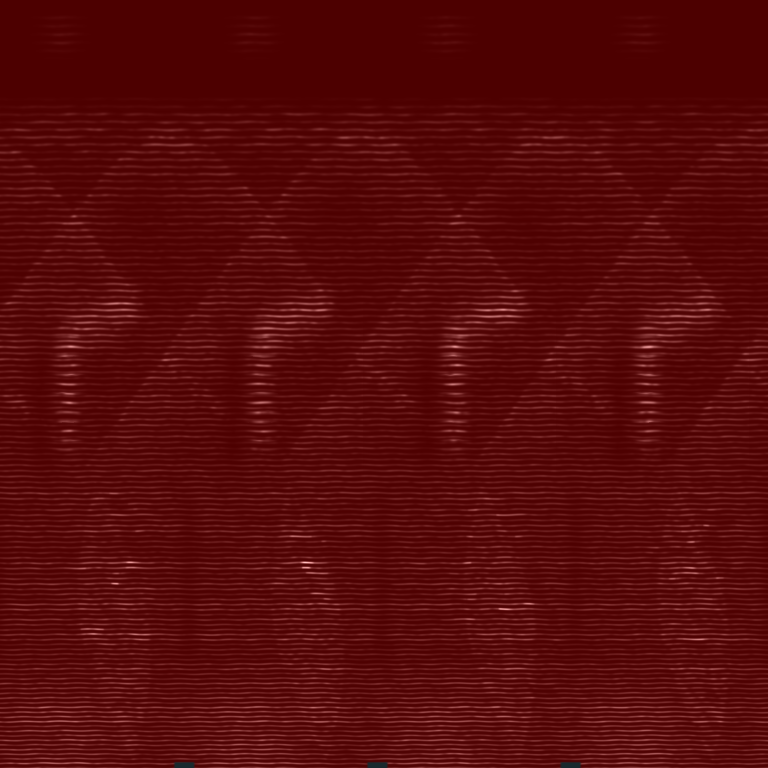
Give the GLSL for this background, as a three.js fragment shader.

```glsl
// Dark red field of fine scanlines, lit in repeating arches, flares and lenses.
varying vec2 vUv;

const float PERIOD = 0.2515;       // width of one repeat
const float ARCH_X = 0.2214;       // apex of the first full arch
const float ARCH_TOP = 0.17;       // apex depth below the top edge
const float ARCH_SLOPE = 1.5;
const float ARCH_ROUND = 0.078;
const float ROWS = 168.0;          // row density at the bottom
const float ROW_SPREAD = 40.0;     // how much rows widen toward the top
const float COLUMN_ROWS = 82.0;    // rows in the bright columns
const float DASH_RATE = 48.0;      // long dashes across the canvas
const float GRAIN_RATE = 150.0;    // short dashes across the canvas
const vec3 BASE = vec3(0.302, 0.0, 0.0);
const vec3 GLOW = vec3(0.39, 0.38, 0.38);
const vec3 MARK = vec3(0.10, 0.16, 0.18);

float hash(vec2 p) {
  return fract(sin(dot(p, vec2(127.1, 311.7))) * 43758.547);
}

// Smooth random brightness along one row
float dashes(float x, float row) {
  float shifted = x + hash(vec2(row, 3.0));
  float c = floor(shifted);
  float f = smoothstep(0.0, 1.0, shifted - c);
  return mix(hash(vec2(c, row)), hash(vec2(c + 1.0, row)), f);
}

// Signed horizontal offset from the nearest repeat of a centre
float offsetFrom(float x, float centre) {
  return (fract((x - centre) / PERIOD + 0.5) - 0.5) * PERIOD;
}

float bell(float v, float width) {
  return exp(-v * v / (width * width));
}

float span(float a, float b, float soft, float v) {
  return smoothstep(a - soft, a + soft, v) * (1.0 - smoothstep(b - soft, b + soft, v));
}

float scanline(float phase, float sharpness) {
  return pow(0.5 + 0.5 * cos(6.2832 * phase), sharpness);
}

// Overlapping arches whose left legs run further down
float arches(float x, float depth, float grain) {
  float sum = 0.0;
  float reach = mix(0.06, 0.16, smoothstep(0.35, 0.5, depth));
  for (int i = -2; i < 7; i++) {
    float s = x - ARCH_X - float(i) * PERIOD;
    float curve = ARCH_SLOPE * (sqrt(s * s + ARCH_ROUND * ARCH_ROUND) - ARCH_ROUND);
    float below = depth - ARCH_TOP - curve;
    float foot = s > 0.0 ? 0.42 : 0.62;
    float fade = 1.0 - smoothstep(foot - 0.06, foot + 0.03, depth);
    float rim = 0.16 * grain * bell(below - 0.004, 0.006);
    float fill = 0.17 * exp(-max(below, 0.0) / reach) + 0.03;
    float hollow = bell(s + 0.045, 0.045) * bell(depth - 0.275, 0.04);
    sum += fade * (rim + fill * smoothstep(-0.004, 0.012, below)) - 0.1 * hollow;
  }
  return sum;
}

// Leaning lens in the lower part
float lens(float x, float depth) {
  float t = clamp((depth - 0.625) / 0.37, 0.0, 1.0);
  float halfWidth = 0.046 * sin(3.1416 * t);
  float s = offsetFrom(x, 0.124 + 0.05 * t);
  return smoothstep(-0.002, 0.004, halfWidth - abs(s)) * step(0.001, halfWidth);
}

void main() {
  float x = vUv.x;
  float depth = 1.0 - vUv.y;

  // Rows ripple slightly and widen toward the top
  float ripple = 0.0004 * sin(25.0 * x + 9.0 * depth) + 0.0004 * sin(140.0 * x - 60.0 * depth);
  float y = vUv.y + ripple;
  float phase = ROWS * y - ROW_SPREAD * y * y;
  float row = floor(phase + 0.5);
  float dash = dashes(x * DASH_RATE, row);
  float grain = dashes(x * GRAIN_RATE, row + 40.0);
  float line = scanline(phase, 2.5) * (0.65 + 0.7 * hash(vec2(row, 9.0)));

  // Broad light levels
  float lower = smoothstep(0.52, 0.66, depth);
  float light = 0.13 * smoothstep(0.12, 0.19, depth) + 0.17 * lower;
  light += 0.18 * span(0.135, 0.2, 0.015, depth) * dash;
  light += arches(x, depth, grain);
  light += 0.12 * lens(x, depth) * (0.5 + grain);

  // Slanted flare, its faint side wing and a broken fan edge
  float s = offsetFrom(x, 0.13);
  float flare = span(-0.05, 0.045, 0.018, s) * bell(depth - 0.418 + 0.4 * s, 0.026);
  float wing = bell(depth - 0.437, 0.026) * bell(offsetFrom(x, 0.25), 0.05);
  float fan = offsetFrom(x, 0.265);
  float fanEdge = span(-0.05, 0.052, 0.01, fan) * bell(depth - 0.513 - 0.875 * fan, 0.012);
  light += 0.7 * flare + 0.2 * wing + 0.26 * fanEdge * grain;

  // Dark upright streaks, broken into short dashes
  float upperStreak = bell(offsetFrom(x, 0.304), 0.014) * span(0.45, 0.61, 0.03, depth);
  float lowerStreak = bell(offsetFrom(x, 0.246), 0.012) * span(0.64, 0.86, 0.04, depth);
  light *= 1.0 - (0.6 * upperStreak + 0.45 * lowerStreak) * (0.4 + grain);

  // Floor glow and faint ticks near the top
  float pool = 0.6 + 0.4 * cos(6.2832 * offsetFrom(x, 0.325) / PERIOD);
  light += 0.42 * smoothstep(0.85, 1.0, depth) * pool;
  light += 0.1 * bell(offsetFrom(x, 0.079), 0.022) * span(0.02, 0.07, 0.01, depth);

  // Scanline light, bright columns and scattered sparks
  float texture = 0.4 + 0.55 * dash + 0.55 * grain;
  float glow = max(light, 0.0) * (0.05 + 1.05 * line * texture);
  float column = bell(offsetFrom(x, 0.089), 0.013) * span(0.43, 0.58, 0.03, depth);
  glow += 1.1 * column * scanline(COLUMN_ROWS * y, 5.0) * (0.4 + 0.6 * grain);
  float sparkZone = bell(offsetFrom(x, 0.143), 0.045) * span(0.66, 0.84, 0.05, depth);
  glow += 0.8 * sparkZone * line * smoothstep(0.82, 0.96, dash);

  // Small cool marks along the bottom edge
  vec3 color = BASE + GLOW * glow;
  float mark = span(-0.013, 0.013, 0.002, offsetFrom(x, 0.24)) * span(0.1, 0.9, 0.01, x);
  color = mix(color, MARK, mark * smoothstep(0.991, 0.994, depth));
  gl_FragColor = vec4(color, 1.0);
}
```
